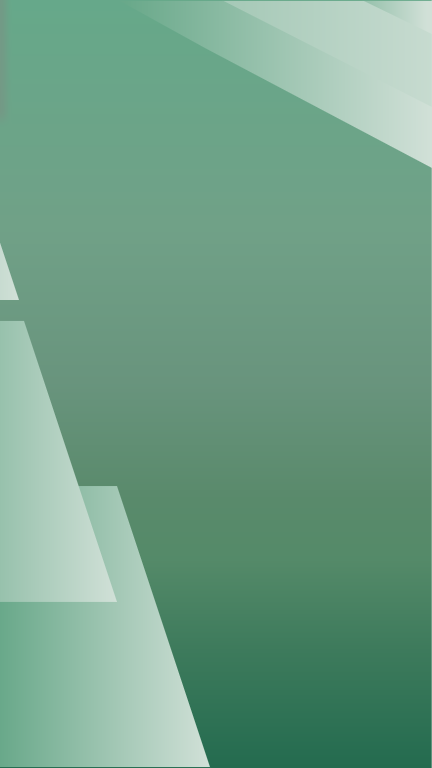
Give the GLSL for this background, as a Shadertoy shader.

```glsl
// Calm green backdrop: a vertical mint-to-forest gradient crossed by pale
// slanted panels at the left and diagonal beams in the upper right corner.
// Panels are half-plane intersections, each filled with a horizontal ramp.

const vec2 CANVAS = vec2(9.0, 16.0);
const vec3 MINT = vec3(0.41, 0.66, 0.54);
const vec3 PALE = vec3(0.82, 0.88, 0.845);
const float PANEL_HEIGHT = 5.854;
const float PANEL_RUN = 1.9375;   // sideways shift of the slanted side
const float RAMP_WIDTH = 4.375;

// Anti-aliased coverage of a signed distance (negative inside)
float coverage(float dist, float pixel) {
    return clamp(0.5 - dist / pixel, 0.0, 1.0);
}

// Signed distance to the line a-b, negative on its left side
float lineSide(vec2 p, vec2 a, vec2 b) {
    vec2 dir = normalize(b - a);
    return dot(p - a, vec2(dir.y, -dir.x));
}

// Mint to pale ramp between two horizontal positions
vec3 ramp(float x, float start, float end) {
    return mix(MINT, PALE, clamp((x - start) / (end - start), 0.0, 1.0));
}

// Panel with flat top and bottom and a slanted right side
float panelDistance(vec2 p, vec2 corner) {
    vec2 top = corner + vec2(-PANEL_RUN, PANEL_HEIGHT);
    float side = lineSide(p, corner, top);
    return max(side, max(corner.y - p.y, p.y - top.y));
}

// Piecewise linear vertical gradient
vec3 backdrop(float y) {
    const int STOPS = 7;
    float heights[STOPS] = float[](0.0, 2.46, 4.33, 5.6, 8.0, 11.2, 16.0);
    vec3 colours[STOPS] = vec3[](
        vec3(0.14, 0.42, 0.31), vec3(0.24, 0.48, 0.36),
        vec3(0.33, 0.54, 0.41), vec3(0.35, 0.54, 0.42),
        vec3(0.41, 0.58, 0.49), vec3(0.44, 0.63, 0.53),
        vec3(0.40, 0.66, 0.54));
    vec3 colour = colours[0];
    for (int i = 1; i < STOPS; i++) {
        float t = (y - heights[i - 1]) / (heights[i] - heights[i - 1]);
        colour = mix(colour, colours[i], clamp(t, 0.0, 1.0));
    }
    return colour;
}

void mainImage(out vec4 fragColor, in vec2 fragCoord) {
    vec2 p = fragCoord / iResolution.xy * CANVAS;
    float pixel = CANVAS.x / iResolution.x;
    vec3 colour = backdrop(p.y);

    // Soft grey shade at the upper left border
    float shade = smoothstep(0.27, 0.0, p.x) * smoothstep(13.3, 13.7, p.y);
    colour = mix(colour, vec3(0.46, 0.59, 0.52), 0.8 * shade);

    // Diagonal beams, from the widest to the corner
    vec2 bend = vec2(4.27, 15.0);
    float outer = max(lineSide(p, vec2(2.46, 16.0), bend),
                      lineSide(p, bend, vec2(9.0, 12.5)));
    float inner = lineSide(p, vec2(4.62, 16.0), vec2(9.0, 13.77));
    float tip = lineSide(p, vec2(7.54, 16.0), vec2(9.0, 15.29));
    float rim = p.y - 15.98;
    colour = mix(colour, ramp(p.x, 2.6, 9.0), coverage(max(outer, rim), pixel));
    colour = mix(colour, ramp(p.x, -3.0, 10.3), coverage(max(inner, rim), pixel));
    colour = mix(colour, ramp(p.x, 6.6, 8.9), coverage(max(tip, rim), pixel));

    // Stepped panels, from the lowest upwards
    vec2 corners[3] = vec2[](vec2(4.375, 0.02), vec2(2.4375, 3.46),
                             vec2(0.396, 9.75));
    for (int i = 0; i < 3; i++) {
        vec2 corner = corners[i];
        vec3 fill = ramp(p.x, corner.x - RAMP_WIDTH, corner.x);
        colour = mix(colour, fill, coverage(panelDistance(p, corner), pixel));
    }

    // Thin light line on the right border
    colour = mix(colour, PALE, 0.35 * coverage(8.98 - p.x, pixel));
    fragColor = vec4(colour, 1.0);
}
```
